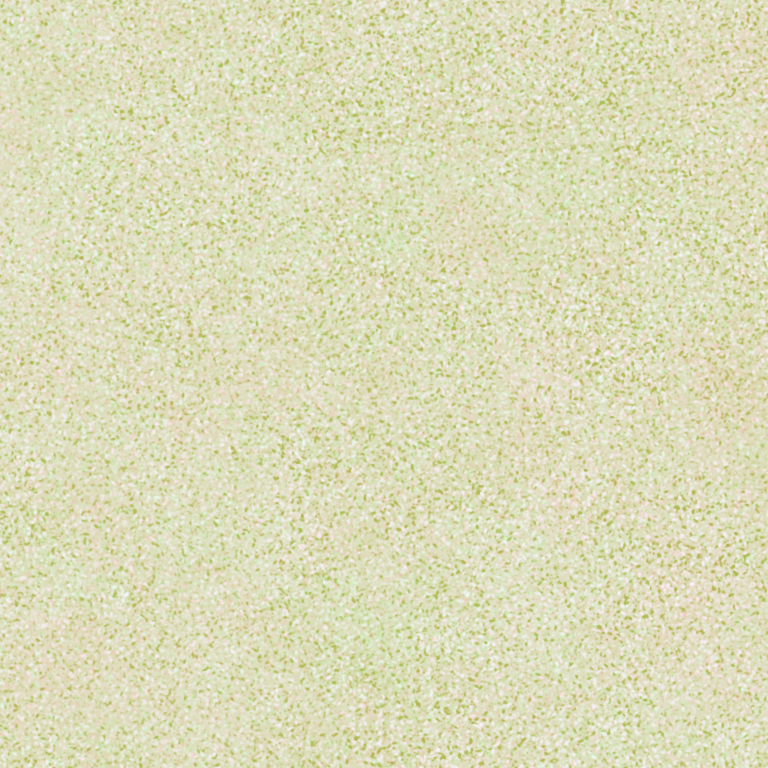
Reproduce this texture procedurally as a Shadertoy shader.

```glsl
// Pale cream and olive grainy paper with faint green and peach mottling.

const vec3 CREAM = vec3(0.862, 0.862, 0.722);
const vec3 OLIVE_TO_IVORY = vec3(0.038, 0.031, 0.092);
const vec3 GREEN_TO_PEACH = vec3(0.017, -0.018, -0.002);

const float GRAIN_CELLS = 142.0;
const float FINE_CELLS = 235.0;
const float TINT_CELLS = 120.0;

// Three random values in 0..1 for a cell.
vec3 hash3(vec2 cell, float seed) {
    vec3 p = fract(vec3(cell.xyx + seed * 17.3) * vec3(0.1031, 0.1030, 0.0973));
    p += dot(p, p.yxz + 33.33);
    return fract((p.xxy + p.yzz) * p.zyx);
}

// Cellular noise: one randomly turned oval per cell, light or dark.
// A rim above zero surrounds each oval with the opposite shade for a crisp edge.
float ovalNoise(vec2 p, float seed, float stretch, float rim) {
    vec2 home = floor(p);
    float sum = 0.0;
    for (int y = -1; y <= 1; y++) {
        for (int x = -1; x <= 1; x++) {
            vec2 cell = home + vec2(x, y);
            vec3 shape = hash3(cell, seed);
            float weight = hash3(cell, seed + 5.0).x * 2.0 - 1.0;
            float angle = shape.z * 3.14159;
            vec2 axis = vec2(cos(angle), sin(angle));
            vec2 d = p - cell - shape.xy;
            float along = dot(d, axis);
            float across = dot(d, vec2(-axis.y, axis.x));
            float q = along * along / stretch + across * across * stretch;
            sum += weight * exp(-5.0 * q) * (1.0 - rim * q);
        }
    }
    return sum * 3.1;
}

// Broad soft patches in three sizes.
float clouds(vec2 uv, float seed) {
    return 0.50 * ovalNoise(uv * 5.0, seed, 1.2, 0.0)
         + 0.45 * ovalNoise(uv * 13.0, seed + 1.0, 1.3, 0.0)
         + 0.40 * ovalNoise(uv * 34.0, seed + 2.0, 1.3, 0.0);
}

// Stretches the dark side so that few specks are deep and most paper is pale.
float skewDark(float value) {
    float tone = (1.06 - exp(-0.35 * value)) / 0.35;
    return max(tone, -2.0) - 2.2 * (1.0 - exp(min(tone + 2.0, 0.0) / 2.2));
}

void mainImage(out vec4 fragColor, in vec2 fragCoord) {
    vec2 uv = fragCoord / iResolution.y;

    // Speckle, stronger in some areas than in others
    float roughness = clamp(1.0 + 0.18 * clouds(uv, 11.0), 0.65, 1.4);
    float grain = 1.22 * ovalNoise(uv * GRAIN_CELLS, 1.0, 1.6, 3.2)
                + 0.66 * ovalNoise(uv * FINE_CELLS, 2.0, 1.4, 1.5);
    float shade = 0.17 * clouds(uv + 3.0, 21.0);
    float tone = skewDark(grain * roughness + shade);

    // Tint, partly in small flecks and partly in wide patches
    float tint = 0.75 * ovalNoise(uv * TINT_CELLS, 31.0, 1.5, 2.5)
               + 0.34 * clouds(uv + 7.0, 41.0);

    vec3 color = CREAM + tone * OLIVE_TO_IVORY + tint * GREEN_TO_PEACH;
    fragColor = vec4(clamp(color, 0.0, 1.0), 1.0);
}
```
